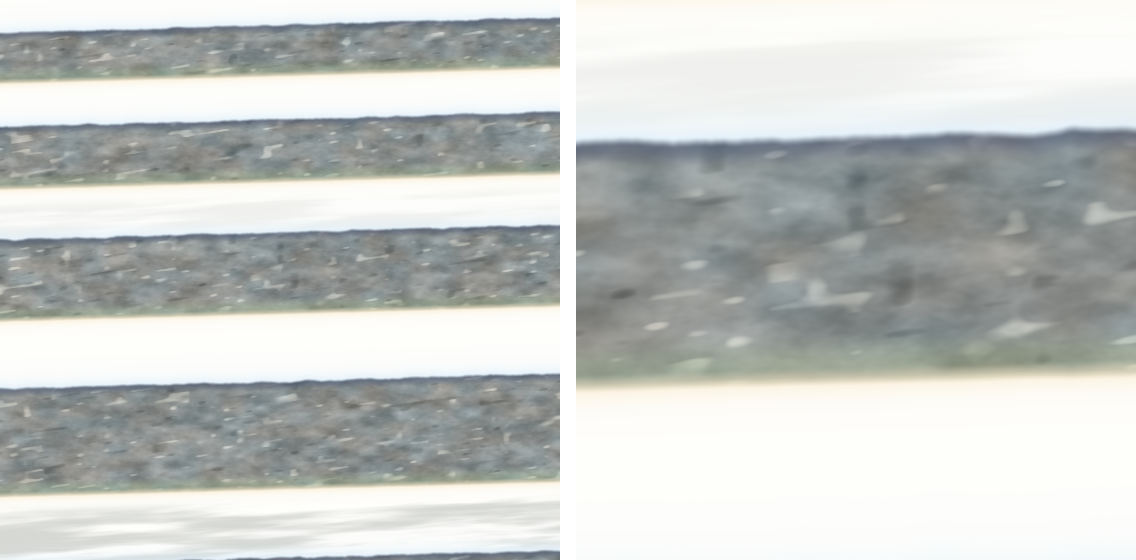
Left, the full canvas; right, a detail of the centre.
This pattern is drawn by a WebGL 1 fragment shader. Its source:

```glsl
precision highp float;
uniform vec2 u_resolution;

#define STRIPES 5
#define TILT 0.027
#define FIRST_TOP 0.0586
#define SPACING vec2(0.139, 0.0244)
#define THICKNESS vec3(0.090, 0.014, 0.0066)
#define SOFTNESS 0.0032
#define GRAIN 0.30
#define PAPER vec3(0.995, 0.995, 0.985)
#define SLATE vec3(0.535, 0.555, 0.550)
#define TOP_EDGE vec3(0.37, 0.41, 0.48)
#define MOSS vec3(0.58, 0.63, 0.55)
#define CREAM vec3(0.84, 0.81, 0.71)

float hash(vec2 p) {
  return fract(sin(dot(p, vec2(127.1, 311.7))) * 43758.5453);
}

float noise(vec2 p) {
  vec2 i = floor(p), f = fract(p);
  f = f * f * (3.0 - 2.0 * f);
  return mix(mix(hash(i), hash(i + vec2(1.0, 0.0)), f.x),
             mix(hash(i + vec2(0.0, 1.0)), hash(i + vec2(1.0, 1.0)), f.x), f.y);
}

float fbm(vec2 p) {
  float sum = 0.0, amp = 0.5;
  for (int k = 0; k < 4; k++) {
    sum += amp * noise(p);
    p = mat2(0.96, 0.28, -0.28, 0.96) * p * 1.9 + 7.3;
    amp *= 0.55;
  }
  return sum;
}

// Stripes grow thicker and further apart down the canvas.
float stripeTop(float i) {
  return FIRST_TOP + SPACING.x * i + SPACING.y * i * i + 0.006 * sin(2.1 * i);
}

float stripeThickness(float i) {
  return dot(THICKNESS, vec3(1.0, i, i * i));
}

// Mottled surface with warm and cool patches and pale, flat flecks.
vec3 stone(vec2 p) {
  float mottle = fbm(p * vec2(32.0, 62.0)) - 0.46;
  float warmth = noise(p * vec2(24.0, 42.0) + 31.0) - 0.5;
  vec2 q = p + vec2(0.0, 0.12 * p.x);
  float flecks = smoothstep(0.76, 0.97, noise(q * vec2(42.0, 120.0)));
  float pits = smoothstep(0.78, 0.98, noise(q * vec2(36.0, 105.0) + 53.0));
  vec3 c = SLATE + GRAIN * mottle + warmth * vec3(0.055, 0.0, -0.035);
  return c + flecks * vec3(0.17, 0.16, 0.145) - 0.09 * pits;
}

// Long grey smears left on some of the pale gaps.
float smears(vec2 p) {
  vec2 q = vec2(p.x, p.y + 0.035 * p.x);
  float streak = fbm(q * vec2(4.5, 48.0));
  return smoothstep(0.30, 0.68, streak);
}

void main() {
  vec2 uv = gl_FragCoord.xy / u_resolution;
  vec2 p = vec2(uv.x, 1.0 - uv.y + TILT * uv.x);
  float soft = max(SOFTNESS, 1.0 / u_resolution.y);
  vec3 color = PAPER;
  vec3 surface = stone(p);
  float smear = smears(p);

  for (int k = 0; k < STRIPES; k++) {
    float i = float(k);
    float rough = 0.006 * (fbm(vec2(p.x * 38.0, i * 17.0)) - 0.46);
    float top = stripeTop(i);
    float fromTop = p.y - top + rough;
    float fromBottom = top + stripeThickness(i) + 0.2 * rough - p.y;

    // Worn gap: every second one, heavier toward the bottom.
    float below = -fromBottom;
    float worn = mod(i, 2.0) * i / 3.0;
    worn *= smoothstep(0.012, 0.045, below) * (1.0 - smoothstep(0.12, 0.15, below));
    color = mix(color, vec3(0.81, 0.82, 0.80), 0.85 * worn * smear);

    // Cool glow above, warm glow below.
    color = mix(color, vec3(0.86, 0.93, 0.98), 0.85 * exp(-abs(fromTop) / 0.011));
    color = mix(color, vec3(0.98, 0.93, 0.83), 0.9 * exp(-abs(fromBottom) / 0.007));

    // Body with a dark upper rim and a mossy, cream-lined foot.
    float rim = 1.0 - smoothstep(0.002, 0.017, fromTop);
    float foot = 1.0 - smoothstep(0.008, 0.032, fromBottom);
    float line = 1.0 - smoothstep(0.001, 0.009, fromBottom);
    vec3 body = mix(surface, TOP_EDGE + 0.3 * (surface - SLATE), 0.8 * rim);
    body = mix(body, MOSS + 0.7 * (surface - SLATE), 0.75 * foot);
    body = mix(body, CREAM, 0.75 * line);

    float cover = smoothstep(-soft, soft, fromTop) * smoothstep(-soft, soft, fromBottom);
    color = mix(color, body, cover);
  }
  gl_FragColor = vec4(clamp(color, 0.0, 1.0), 1.0);
}
```
